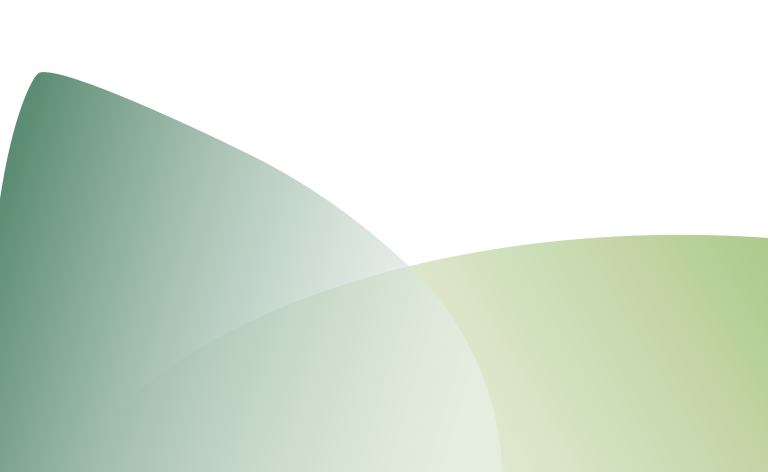
This background is drawn by a Shadertoy shader. Its source:

```glsl
#define ASPECT 1.634
#define LEAF_DARK vec3(0.36, 0.55, 0.45)
#define LEAF_LIGHT vec3(0.95, 0.965, 0.95)
#define HILL_LIGHT vec3(0.87, 0.91, 0.81)
#define HILL_DARK vec3(0.69, 0.79, 0.55)
#define OVERLAP_TINT vec3(0.945, 0.965, 0.92)
#define HILL_CENTRE vec2(1.447, -0.206)
#define HILL_RADII vec2(1.362, 0.7085)
#define HUE_WAVE 0.012
#define CURVES 5
#define STEPS 16

// Control points of chained cubic curves, from the left side over the tip
const vec2 leafPath[16] = vec2[16](
    vec2(0.000, 0.579), vec2(0.015, 0.677), vec2(0.038, 0.770),
    vec2(0.068, 0.826), vec2(0.079, 0.846), vec2(0.083, 0.848),
    vec2(0.098, 0.847), vec2(0.153, 0.845), vec2(0.340, 0.766),
    vec2(0.532, 0.672), vec2(0.649, 0.615), vec2(0.766, 0.534),
    vec2(0.870, 0.436), vec2(0.989, 0.326), vec2(1.068, 0.160),
    vec2(1.068, -0.011));

vec2 cubic(vec2 a, vec2 b, vec2 c, vec2 d, float t) {
    float s = 1.0 - t;
    return s * s * s * a + 3.0 * s * s * t * b + 3.0 * s * t * t * c + t * t * t * d;
}

// Adds one outline segment: x keeps the squared distance, y the inside sign
void addSegment(inout vec2 field, vec2 p, vec2 a, vec2 b) {
    vec2 edge = b - a;
    vec2 rel = p - a;
    vec2 gap = rel - edge * clamp(dot(rel, edge) / dot(edge, edge), 0.0, 1.0);
    field.x = min(field.x, dot(gap, gap));
    bool crosses = (a.y > p.y) != (b.y > p.y);
    if (crosses && rel.x < edge.x * rel.y / edge.y) field.y = -field.y;
}

float leafDistance(vec2 p) {
    vec2 field = vec2(1e3, 1.0);
    vec2 last = leafPath[0];
    for (int c = 0; c < CURVES; c++) {
        int k = 3 * c;
        for (int i = 1; i <= STEPS; i++) {
            vec2 next = cubic(leafPath[k], leafPath[k + 1], leafPath[k + 2],
                              leafPath[k + 3], float(i) / float(STEPS));
            addSegment(field, p, last, next);
            last = next;
        }
    }
    // Close the outline below the canvas
    vec2 right = vec2(last.x, -0.5);
    vec2 left = vec2(-0.2, -0.5);
    addSegment(field, p, last, right);
    addSegment(field, p, right, left);
    addSegment(field, p, left, leafPath[0]);
    return field.y * sqrt(field.x);
}

float ellipseDistance(vec2 q, vec2 radii) {
    float k = length(q / radii);
    return (k - 1.0) * k / length(q / (radii * radii));
}

float coverage(float dist, float pixel) {
    return clamp(0.5 - dist / pixel, 0.0, 1.0);
}

// Dark at the upper left, fading to the lower right
vec3 leafColour(vec2 p) {
    float t = clamp((p.x + 0.3 * (1.0 - p.y) - 0.13) / 1.17, 0.0, 1.0);
    return mix(LEAF_DARK, LEAF_LIGHT, 1.0 - pow(1.0 - t, 1.6));
}

// Pale at the lower left, with soft warm and cool bands
vec3 hillColour(vec2 p) {
    float t = clamp((p.x - 0.6 * (1.0 - p.y) - 0.468) / 0.851, 0.0, 1.0);
    float wave = HUE_WAVE * cos(12.566 * (t - 0.13));
    return mix(HILL_LIGHT, HILL_DARK, pow(t, 1.15)) + wave * vec3(1.0, -0.3, 0.0);
}

void mainImage(out vec4 fragColor, in vec2 fragCoord) {
    vec2 p = fragCoord / iResolution.xy * vec2(ASPECT, 1.0);
    float pixel = 1.0 / iResolution.y;
    float leaf = coverage(leafDistance(p), pixel);
    float hill = coverage(ellipseDistance(p - HILL_CENTRE, HILL_RADII), pixel);

    // The hill lies on white and tints the leaf where they overlap
    vec3 backdrop = mix(vec3(1.0), hillColour(p), hill);
    float tint = hill * smoothstep(0.1, 0.8, p.x);
    vec3 leafLayer = leafColour(p) * mix(vec3(1.0), OVERLAP_TINT, tint);
    fragColor = vec4(mix(backdrop, leafLayer, leaf), 1.0);
}
```
